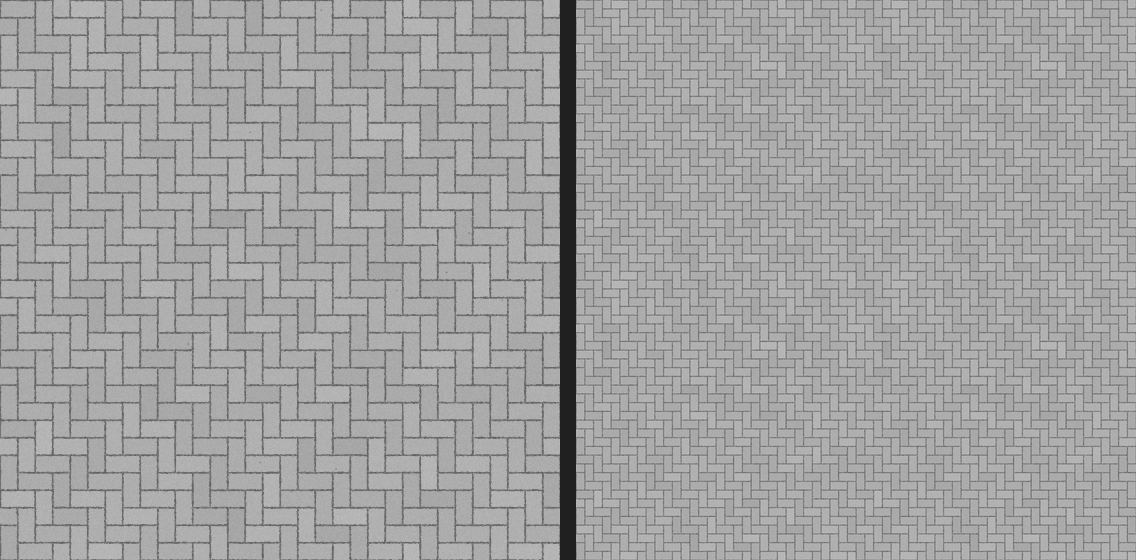
Left: one tile. Right: repeated 2 by 2.
Give the GLSL for this texture, as a Shadertoy shader.

```glsl
#define CELLS 32.0          // brick widths across the canvas, a multiple of 4
#define JOINT_WIDTH 0.098   // in brick widths
#define JOINT_ROUGHNESS 0.04
#define JOINT_DARK 0.38
#define JOINT_LIGHT 0.47
#define BRICK_GRAY 0.682
#define BRICK_VARIATION 0.075
#define GRAIN 0.03
#define PIT_CELLS 16.0
#define PIT_CHANCE 0.05
#define PIT_RADIUS 0.024
#define GRID_SHIFT vec2(0.0145, -0.0145)

vec3 hash3(vec2 p) {
    vec3 q = fract(p.xyx * vec3(0.1031, 0.1030, 0.0973) + 0.137);
    q += dot(q, q.yxz + 33.33);
    return fract((q.xxy + q.yzz) * q.zyx);
}

// Wrapping cellular noise: x = distance to nearest point, y = its random value
vec2 cellular(vec2 uv, float count) {
    vec2 p = uv * count, base = floor(p);
    vec2 nearest = vec2(9.0, 0.0);
    for (int j = -1; j <= 1; j++)
    for (int i = -1; i <= 1; i++) {
        vec2 cell = base + vec2(i, j);
        vec3 rnd = hash3(mod(cell, count) + count);
        float d = length(cell + 0.15 + 0.7 * rnd.xy - p);
        if (d < nearest.x) nearest = vec2(d, rnd.z);
    }
    return nearest;
}

// Herringbone of 2:1 bricks: xy = brick origin, z = distance to its edge
vec3 herringbone(vec2 p) {
    vec2 cell = floor(p);
    float k = mod(cell.x - cell.y - 1.0, 4.0);
    bool lying = k < 1.5;
    vec2 halfSize = lying ? vec2(1.0, 0.5) : vec2(0.5, 1.0);
    vec2 origin = cell - (lying ? vec2(step(0.5, k), 0.0)
                                : vec2(0.0, step(k, 2.5)));
    vec2 inset = halfSize - abs(p - origin - halfSize);
    return vec3(origin, min(inset.x, inset.y));
}

// Share of a pixel that lies within the radius
float coverage(float radius, float dist, float pixel) {
    return clamp((radius - dist) / pixel + 0.5, 0.0, 1.0);
}

void mainImage(out vec4 fragColor, in vec2 fragCoord) {
    vec2 uv = fragCoord / iResolution.xy;
    vec3 brick = herringbone(uv * CELLS - GRID_SHIFT);

    // Brick tone, mostly near the mean, with fine grain
    vec3 rnd = hash3(mod(brick.xy, CELLS) + 7.0);
    float gray = BRICK_GRAY + BRICK_VARIATION * (dot(rnd, vec3(1.0 / 3.0)) - 0.5);
    gray += GRAIN * (cellular(uv, 420.0).y - 0.5);

    // Sparse faint pits
    vec2 pit = cellular(uv, PIT_CELLS);
    float pitMask = coverage(PIT_RADIUS, pit.x, PIT_CELLS / iResolution.y);
    gray -= 0.15 * pitMask * step(pit.y, PIT_CHANCE);

    // Rough joints of uneven darkness
    float wear = cellular(uv, 320.0).y - 0.5;
    float halfWidth = 0.5 * JOINT_WIDTH + JOINT_ROUGHNESS * wear;
    float joint = coverage(halfWidth, brick.z, CELLS / iResolution.y);
    float jointGray = mix(JOINT_DARK, JOINT_LIGHT, cellular(uv, 256.0).y);

    fragColor = vec4(vec3(mix(gray, jointGray, joint)), 1.0);
}
```
